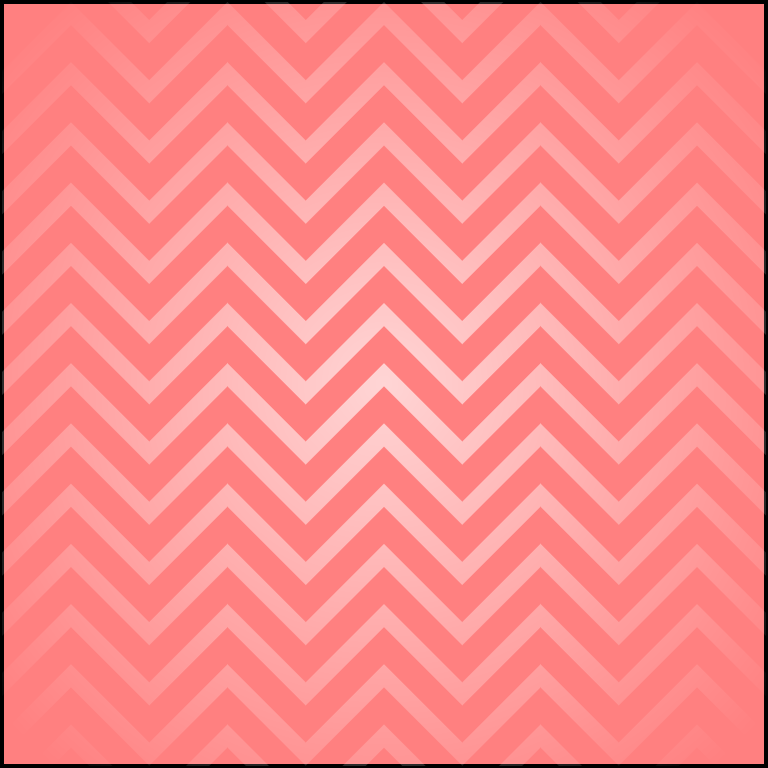
A WebGL 2 fragment shader for this pattern:

```glsl
#version 300 es
precision highp float;
// Chevron stripes of translucent white on coral, inside a thin black frame.
// A triangle wave bends the repeating bands; a radial gradient sets their
// opacity, brightest in the centre and fading out towards the corners.

uniform vec2 u_resolution;
out vec4 fragColor;

// Coverage of a shape from its signed distance, smoothed over one pixel
float coverage(float dist, float pixel) {
    return clamp(0.5 - dist / pixel, 0.0, 1.0);
}

// Signed distance to a centred square with the given half side
float squareDistance(vec2 p, float halfSide) {
    vec2 d = abs(p) - halfSide;
    return max(d.x, d.y);
}

// Offset from the nearest multiple of the period
float repeatCentred(float x, float period) {
    return mod(x + 0.5 * period, period) - 0.5 * period;
}

// Signed distance to the nearest zigzag band, with 45 degree sides
float chevronDistance(vec2 p) {
    float zigzag = abs(repeatCentred(p.x, 0.2038));
    float offset = repeatCentred(p.y + zigzag - 0.012, 0.0784);
    return (abs(offset) - 0.0151) * 0.7071;
}

void main() {
    float side = min(u_resolution.x, u_resolution.y);
    vec2 p = (gl_FragCoord.xy - 0.5 * u_resolution) / side;
    float pixel = 1.0 / side;

    // Coral panel on the black frame
    vec3 coral = vec3(1.0, 0.5, 0.5);
    vec3 color = coral * coverage(squareDistance(p, 0.4948), pixel);

    // White bands, reaching slightly over the frame's inner edge
    float glow = 0.67 * max(0.0, 1.0 - length(p) / 0.663);
    float band = coverage(chevronDistance(p), pixel)
               * coverage(squareDistance(p, 0.4974), pixel);
    color = mix(color, vec3(1.0), band * glow);

    fragColor = vec4(color, 1.0);
}
```
